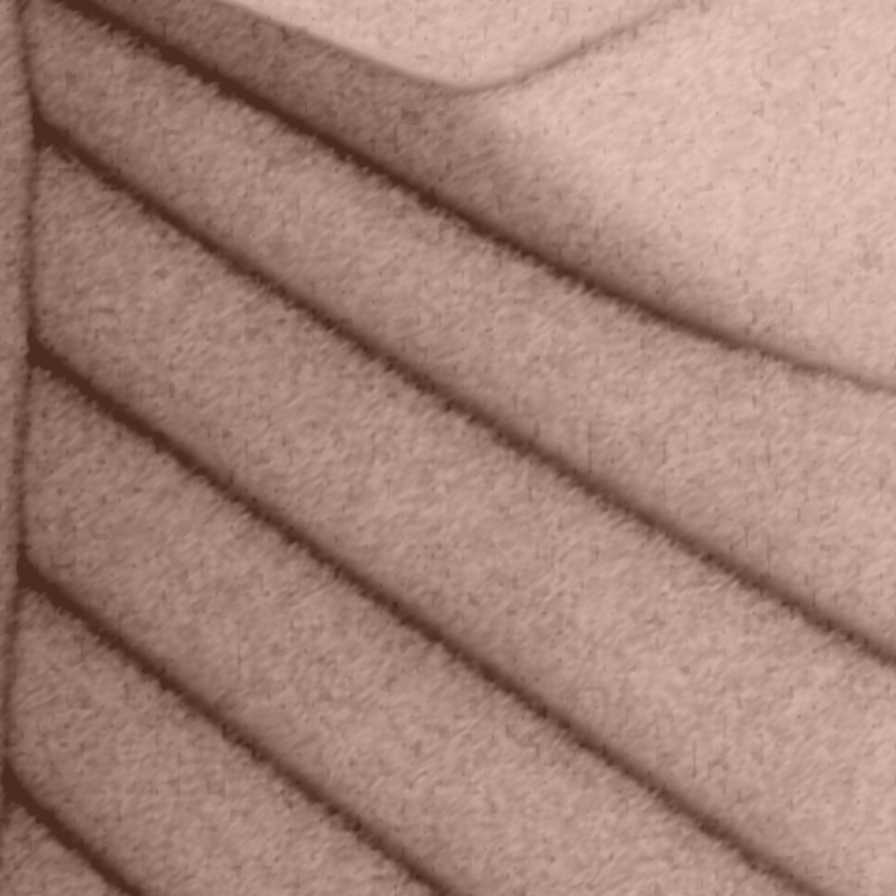
Write a Shadertoy shader that draws this texture.

```glsl
// Soft fleece folds: slanted padded bands with dark seams under a pale raised flap.

float hash(vec2 p) {
    vec3 q = fract(vec3(p.xyx) * 0.1031);
    q += dot(q, q.yzx + 33.33);
    return fract((q.x + q.y) * q.z);
}

float noise(vec2 p) {
    vec2 i = floor(p), f = fract(p);
    f = f * f * (3.0 - 2.0 * f);
    return mix(mix(hash(i), hash(i + vec2(1, 0)), f.x),
               mix(hash(i + vec2(0, 1)), hash(i + vec2(1, 1)), f.x), f.y);
}

// Short slanted fibres, centred on zero
float fibres(vec2 p) {
    vec2 q = mat2(0.8, 0.6, -0.6, 0.8) * p;
    float bend = noise(p * 25.0) * 2.0;
    return 0.5 * noise(q * vec2(100, 165) + bend)
         + 0.3 * noise(q.yx * vec2(230, 150) + 17.0)
         + 0.2 * noise(p * 55.0 + 41.0) - 0.5;
}

float bell(float d, float width) {
    return exp(-d * d / (width * width));
}

float smoothMin(float a, float b, float k) {
    float h = max(k - abs(a - b), 0.0) / k;
    return min(a, b) - h * h * k * 0.25;
}

// Narrow dark core with a wider soft shadow, deeper on the upper side
float seamShade(float d) {
    return 0.21 * bell(d, d < 0.0 ? 0.014 : 0.010)
         + 0.11 * bell(d, d < 0.0 ? 0.045 : 0.034);
}

void mainImage(out vec4 fragColor, in vec2 fragCoord) {
    vec2 p = fragCoord / iResolution.xy;
    p.y = 1.0 - p.y; // measured downwards from the top
    float fuzz = fibres(p);
    float x = p.x + 0.004 * (noise(p * 90.0) - 0.5);
    float y = p.y + 0.009 * fuzz;

    // Padded bands, lighter towards the right
    float tone = 0.615 + 0.165 * p.x + 0.03 * (noise(p * 7.0) - 0.5);
    float shade = 0.0;
    for (int i = 0; i < 4; i++) {
        float n = float(i);
        float slope = 0.70 + 0.018 * n * n;
        float seamY = 0.114 + 0.252 * n + slope * x - 0.075 * x * x / (1.0 + 3.0 * n);
        shade += seamShade((y - seamY) / sqrt(1.0 + slope * slope));
    }

    // Upper flap: shaded side wall turning into a pale top
    float past = max(x - 0.52, 0.0);
    float hemY = 0.56 * (x - 0.078) - 0.35 * past * past;
    float hem = (y - hemY) * 0.87;
    float ridgeY = 0.40 * (x - 0.247);
    float foldY = max(ridgeY, 0.117 + 0.75 * (x - 0.52));
    float softness = mix(0.008, 0.075, smoothstep(0.44, 0.66, x));
    float wall = smoothstep(-softness, softness, y - foldY);
    float wallTone = 0.57 + 0.13 * smoothstep(0.25, 0.85, x);
    float topTone = 0.815 + 0.04 * smoothstep(0.3, 0.8, x) - 0.05 * smoothstep(0.15, 0.4, y);
    float flap = 1.0 - smoothstep(-0.004, 0.004, hem);
    tone = mix(tone, mix(topTone, wallTone, wall), flap);

    // Hem seam thins out to the right
    float hemFade = 1.0 - 0.45 * smoothstep(0.7, 1.0, x);
    shade = mix(shade, 0.0, flap) + seamShade(hem / hemFade) * hemFade;

    // Crease that rounds the flap corner and climbs to the top edge
    float creaseY = smoothMin(ridgeY, 0.47 * (0.768 - x), 0.04);
    float crease = (y - creaseY) * 0.91;
    float creaseRight = smoothstep(0.44, 0.54, x);
    shade += bell(crease, 0.008) * mix(0.07, 0.15, creaseRight) * (1.0 - 0.5 * smoothstep(0.6, 0.77, x));
    shade += 0.05 * creaseRight * bell(crease, 0.025);

    // Scalloped upright seam at the left
    float scallop = sin(3.1416 * fract((y - 0.14) / 0.25));
    float sideX = 0.04 - 0.045 * y * y - 0.006 * scallop - 0.1 * max(0.14 - y, 0.0);
    float side = x - sideX;
    float inner = smoothstep(-0.005, 0.005, side);
    shade *= inner;
    shade += 0.13 * bell(side, 0.010) + 0.08 * inner * exp(-max(side, 0.0) / 0.07);
    tone = mix(0.60 - 0.07 * p.y, tone, inner);

    // Nap, with sparse dark flecks
    tone -= min(shade, 0.36);
    tone += fuzz * mix(0.19, 0.13, smoothstep(0.72, 0.85, tone));
    tone -= 0.06 * smoothstep(0.74, 0.95, noise(p * vec2(120, 95) + 7.0));
    tone = clamp(tone, 0.30, 0.92);
    fragColor = vec4(tone, tone - 0.132, tone - 0.172, 1.0);
}
```
